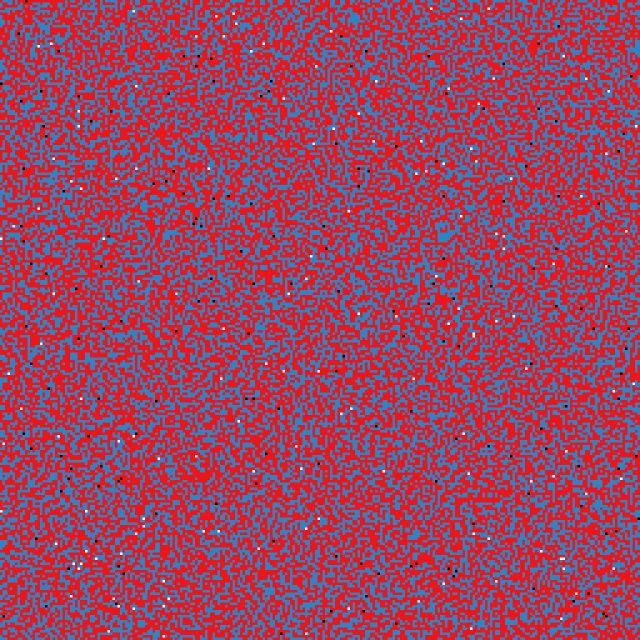
Reproduce this texture procedurally as a WebGL 2 fragment shader.

```glsl
#version 300 es
precision highp float;

uniform vec2 u_resolution;
out vec4 fragColor;

#define GRID 256.0          // cells across the canvas
#define EDGE_WEIGHT 0.16    // pull of the four nearest cells
#define CORNER_WEIGHT -0.16 // pull of the diagonal cells
#define FAR_WEIGHT -0.10    // pull of the cells two steps away
#define THRESHOLD 0.064     // sets the blue share
#define SPECK_SHARE 0.0022  // share of cells for each speck colour
#define RED vec3(0.94, 0.08, 0.085)
#define BLUE vec3(0.16, 0.53, 0.78)
#define BLACK vec3(0.0)
#define WHITE vec3(1.0)

// Uniform random value in 0..1 for a cell
float hash(vec2 cell) {
    vec3 p = fract(vec3(cell.xyx) * 0.1031);
    p += dot(p, p.yzx + 33.33);
    return fract((p.x + p.y) * p.z);
}

// White noise shaped by its neighbours: short winding ridges and clumps
float ridgeNoise(vec2 cell) {
    float sum = hash(cell) - 0.5;
    vec2 side = vec2(1.0, 0.0);
    for (int i = 0; i < 4; i++) {
        vec2 turned = vec2(-side.y, side.x);
        sum += EDGE_WEIGHT * (hash(cell + side) - 0.5);
        sum += CORNER_WEIGHT * (hash(cell + side + turned) - 0.5);
        sum += FAR_WEIGHT * (hash(cell + 2.0 * side) - 0.5);
        side = turned;
    }
    return sum;
}

// Flat colour of one cell: maze of two colours with rare specks
vec3 cellColor(vec2 cell) {
    vec3 color = mix(RED, BLUE, step(THRESHOLD, ridgeNoise(cell)));
    float speck = hash(cell + 517.0);
    color = mix(color, BLACK, step(speck, SPECK_SHARE));
    return mix(color, WHITE, step(1.0 - SPECK_SHARE, speck));
}

void main() {
    // Square cells, measured from the lower left
    float pixel = GRID / min(u_resolution.x, u_resolution.y);
    vec2 upper = (gl_FragCoord.xy + 0.5) * pixel;

    // Blend neighbouring cells by their coverage of the pixel
    vec2 cell = floor(upper + 0.001);
    vec2 cover = clamp((upper - cell) / pixel, 0.0, 1.0);
    vec3 color = vec3(0.0);
    for (int i = 0; i < 4; i++) {
        vec2 back = vec2(float(i % 2), float(i / 2));
        vec2 share = mix(cover, 1.0 - cover, back);
        color += share.x * share.y * cellColor(cell - back + 16.0);
    }
    fragColor = vec4(color, 1.0);
}
```
